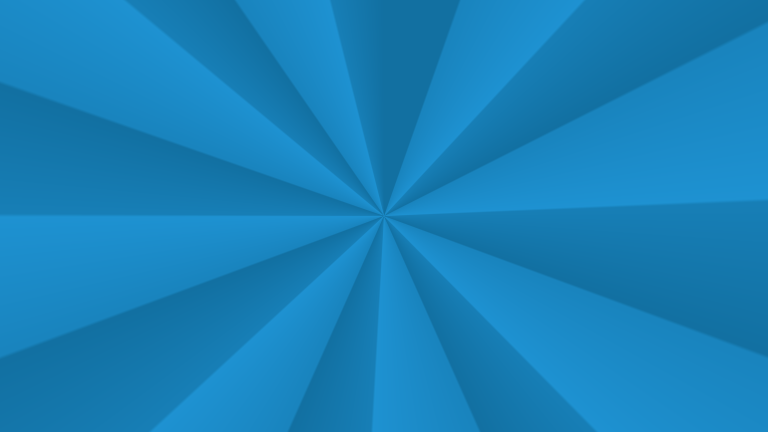
Reproduce this background procedurally as a WebGL 1 fragment shader.

```glsl
precision highp float;
// Blue sunburst: uneven rays around the centre, each fading clockwise to light or dark.
uniform vec2 u_resolution;

void main() {
    // Canvas-height units, origin at the centre
    vec2 p = (gl_FragCoord.xy - 0.5 * u_resolution) / u_resolution.y;
    float radius = max(length(p), 0.5 / u_resolution.y);

    // Clockwise angle from the top, in degrees
    float angle = mod(degrees(atan(p.x, p.y + 1e-6)), 360.0);
    float softness = 0.25 + degrees(0.6 / (u_resolution.y * radius));

    // Angle at which each ray ends
    mat4 rayEnds = mat4(
         42.9,  63.2,  87.6, 110.2,
        135.4, 156.0, 183.2, 204.0,
        227.3, 249.7, 270.1, 289.2,
        309.8, 325.4, 346.0, 360.0);

    // Start from the flat dark wedge, then lay the rays over it in turn
    float tone = 0.0;
    float start = 19.4;
    for (int c = 0; c < 4; c++) {
        for (int r = 0; r < 4; r++) {
            float end = rayEnds[c][r];
            float along = clamp((angle - start) / (end - start), 0.0, 1.0);
            bool isLight = r == 0 || r == 2;
            float rayTone = isLight ? mix(0.58, 1.0, along) : mix(0.44, 0.0, along);
            tone = mix(tone, rayTone, smoothstep(-softness, softness, angle - start));
            start = end;
        }
    }

    vec3 darkBlue = vec3(0.069, 0.438, 0.632);
    vec3 lightBlue = vec3(0.117, 0.572, 0.822);
    gl_FragColor = vec4(mix(darkBlue, lightBlue, tone), 1.0);
}
```
